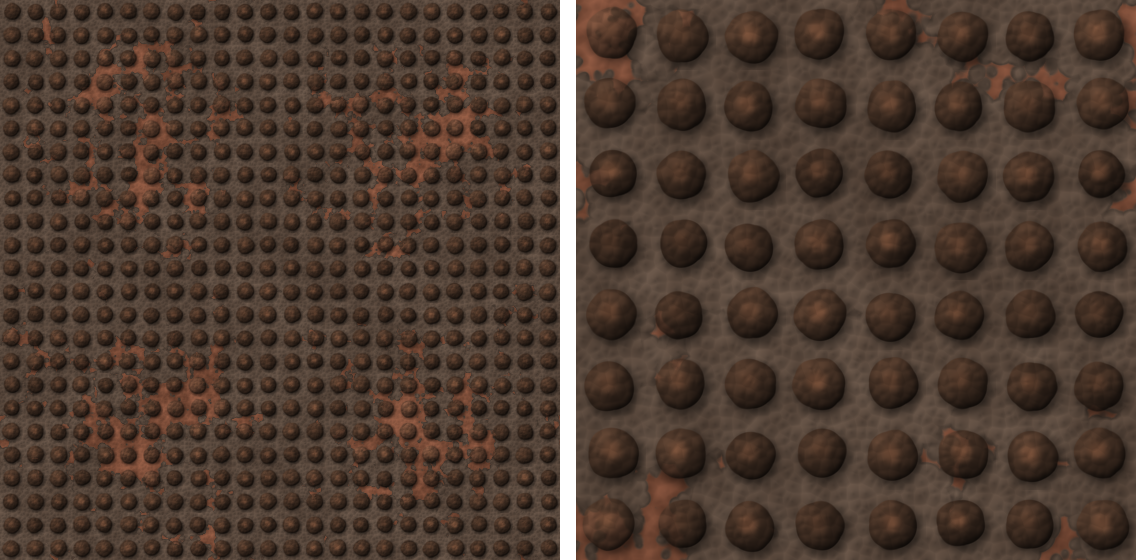
Left: the whole. Right: its middle third, enlarged.
Reproduce this texture procedurally as a WebGL 1 fragment shader.

```glsl
precision highp float;
uniform vec2 u_resolution;

#define COUNT 24.0
#define DOME_RADIUS 0.35
#define JITTER 0.035
#define RUST_LEVEL 0.70
#define GRAIN 0.17
#define LIGHT vec2(-0.6, 0.8)
#define PLATE_DARK vec3(0.29, 0.23, 0.19)
#define PLATE_PALE vec3(0.40, 0.33, 0.28)
#define RUST_DEEP vec3(0.38, 0.23, 0.165)
#define RUST_PALE vec3(0.56, 0.35, 0.26)
#define DOME_DARK vec3(0.225, 0.16, 0.12)
#define DOME_TIP vec3(0.42, 0.28, 0.20)

const float TAU = 6.28319;

vec2 hash2(vec2 p) {
  vec2 q = vec2(dot(p, vec2(127.1, 311.7)), dot(p, vec2(269.5, 183.3)));
  return fract(sin(q) * 43758.5);
}

// Distance to the nearest scattered point, wrapping at the canvas edge
float cellular(vec2 uv, float freq) {
  vec2 p = uv * freq;
  vec2 id = floor(p);
  vec2 f = p - id;
  float nearest = 2.0;
  for (int y = -1; y <= 1; y++) {
    for (int x = -1; x <= 1; x++) {
      vec2 o = vec2(float(x), float(y));
      vec2 d = o + hash2(mod(id + o, freq) + freq) - f;
      nearest = min(nearest, dot(d, d));
    }
  }
  return sqrt(nearest);
}

float layeredCells(vec2 uv) {
  float sum = 0.0;
  float weight = 0.42;
  float freq = 11.0;
  for (int i = 0; i < 4; i++) {
    sum += weight * cellular(uv, freq);
    weight *= 0.72;
    freq = floor(freq * 2.1);
  }
  return sum;
}

// Broad stains from layered sines
float stains(vec2 uv) {
  vec2 q = uv * TAU;
  float s = sin(q.x * 3.0 + 2.0 * sin(q.y * 2.0)) + sin(q.y * 5.0 + 1.7 * sin(q.x * 4.0));
  s += 0.7 * sin(q.x * 17.0 + 1.5 * sin(q.y * 3.0 + q.x));
  return 0.5 + 0.18 * s;
}

void main() {
  vec2 uv = gl_FragCoord.xy / u_resolution;
  float pixel = COUNT / min(u_resolution.x, u_resolution.y);

  // Embossed grain
  float fine = cellular(uv, 150.0);
  float emboss = cellular(uv + LIGHT * 0.0018, 150.0) - fine;
  float coarse = cellular(uv, 61.0);
  float stain = stains(uv);

  // Rust gathers in four ragged clusters
  vec2 wave = abs(sin(uv * TAU));
  float field = layeredCells(uv) * 0.93 + 0.28 * wave.x * wave.y - RUST_LEVEL;
  float rust = smoothstep(-0.015, 0.025, field);
  float rim = smoothstep(-0.06, -0.01, field) * (1.0 - rust);

  // Plate
  float tone = 0.5 * stain + 0.6 * coarse;
  vec3 plate = mix(PLATE_DARK, PLATE_PALE, clamp(tone, 0.0, 1.0));
  vec3 rustColor = mix(RUST_DEEP, RUST_PALE, clamp(0.25 + field * 3.0 + 0.5 * (stain - coarse), 0.0, 1.0));
  vec3 color = mix(plate * (1.0 - 0.18 * rim), rustColor, rust);
  color *= 1.0 + GRAIN * (1.0 - 0.45 * rust) * (2.2 * emboss + fine - 0.5);

  // Dome position and size vary from cell to cell
  vec2 id = floor(uv * COUNT);
  vec2 variation = hash2(id + 7.0);
  vec2 p = fract(uv * COUNT) - 0.5 - JITTER * (hash2(id + 31.0) - 0.5) * 2.0;
  float radius = DOME_RADIUS * (0.95 + 0.1 * variation.x);
  float edge = length(p) + 0.05 * (coarse - 0.5);
  float r = edge / radius;

  // Shadow cast on the plate
  float shadow = 1.0 - smoothstep(radius * 0.75, radius * 1.35, length(p + LIGHT * 0.08));
  color *= 1.0 - 0.45 * shadow;

  // Dome with a worn tip
  float lit = dot(p / radius, LIGHT) * smoothstep(0.0, 0.5, r);
  float wear = (1.0 - smoothstep(0.05, 0.6, length(p - LIGHT * 0.04) / radius)) * (0.35 + 0.6 * variation.y);
  vec3 dome = mix(DOME_DARK, DOME_TIP, wear);
  dome = mix(dome, rustColor, 0.3 * rust * (1.0 - wear));
  dome *= 0.98 + 0.5 * lit - 0.22 * smoothstep(0.7, 1.0, r);
  dome *= 0.9 + 0.2 * variation.x + 1.6 * GRAIN * (1.6 * emboss + 0.5 - coarse);
  float cover = 1.0 - smoothstep(radius - pixel, radius + pixel, edge);
  color = mix(color, dome, cover);

  gl_FragColor = vec4(clamp(color, 0.0, 1.0), 1.0);
}
```
